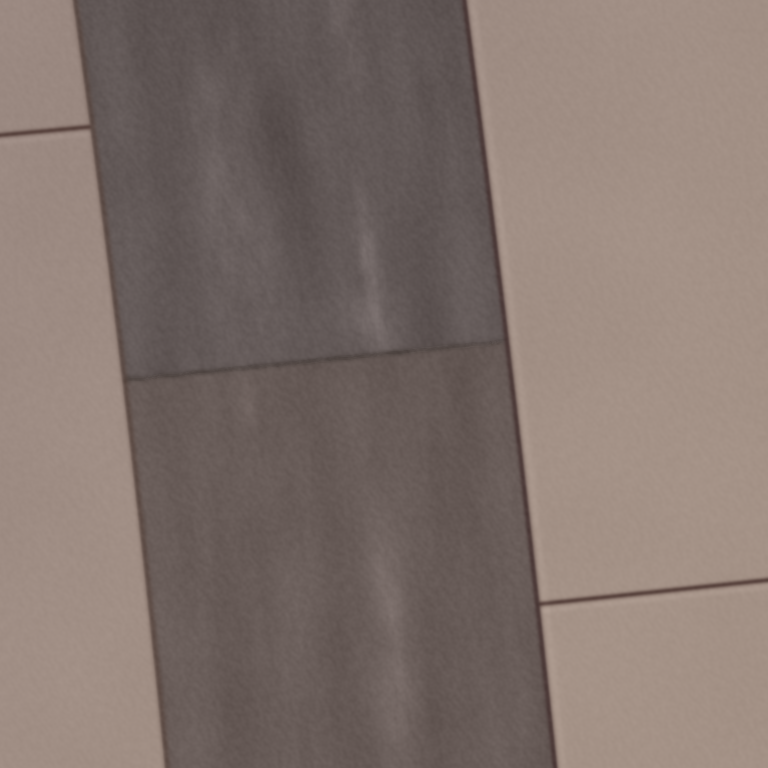
Reproduce this texture procedurally as a three.js fragment shader.

```glsl
// Floor of pale stone tiles crossed by a slanted band of dark, streaked slate.
// Gently bowed lines bound the band, thin grooves part the tiles, and
// stretched gradient noise gives the streaks, mottling and fine grain.
varying vec2 vUv;

vec2 hashGradient(vec2 cell) {
  vec3 h = fract(cell.xyx * vec3(0.1031, 0.1030, 0.0973));
  h += dot(h, h.yzx + 33.33);
  float angle = 6.2832 * fract((h.x + h.y) * h.z);
  return vec2(cos(angle), sin(angle));
}

float gradientNoise(vec2 p) {
  vec2 i = floor(p), f = fract(p);
  vec2 w = f * f * f * (f * (f * 6.0 - 15.0) + 10.0);
  vec2 e = vec2(1.0, 0.0);
  float a = dot(hashGradient(i), f);
  float b = dot(hashGradient(i + e), f - e);
  float c = dot(hashGradient(i + e.yx), f - e.yx);
  float d = dot(hashGradient(i + 1.0), f - 1.0);
  return mix(mix(a, b, w.x), mix(c, d, w.x), w.y);
}

float fbm(vec2 p) {
  float sum = 0.0, amp = 0.6;
  for (int i = 0; i < 4; i++) {
    sum += amp * gradientNoise(p);
    p = mat2(1.6, 1.2, -1.2, 1.6) * p + 7.3;
    amp *= 0.5;
  }
  return sum;
}

// Soft bell around zero
float bell(float d, float width) {
  return exp(-d * d / (width * width));
}

// Soft patch centred on c
float patchAt(vec2 p, vec2 c, vec2 size) {
  vec2 q = (p - c) / size;
  return exp(-dot(q, q));
}

void main() {
  vec2 p = vUv;

  // Band borders and tile joints
  float bow = p.y * (1.0 - p.y);
  float leftEdge = 0.216 - 0.120 * p.y + 0.020 * bow;
  float rightEdge = 0.724 - 0.1185 * p.y + 0.012 * bow;
  float fromLeft = p.x - leftEdge;
  float fromRight = p.x - rightEdge;
  float wobble = 0.002 * gradientNoise(vec2(p.x * 45.0, 2.0));
  float bandJoint = p.y - (0.505 + 0.101 * (p.x - 0.161)) + wobble;
  float leftJoint = p.y - (0.824 + 0.092 * p.x);
  float rightJoint = p.y - (0.2135 + 0.105 * (p.x - 0.703));
  float inBand = smoothstep(-0.003, 0.003, fromLeft)
               * (1.0 - smoothstep(-0.003, 0.003, fromRight));

  // Pale tiles, warmer towards the lower right
  vec3 pale = mix(vec3(0.605, 0.535, 0.505), vec3(0.642, 0.570, 0.525),
                  smoothstep(-0.1, 0.9, 0.55 * p.x + 0.45 * (1.0 - p.y)));
  pale += 0.022 * fbm(p * 4.0 + 11.0);

  // Slate, cooler and darker above its joint
  float above = smoothstep(-0.004, 0.004, bandJoint);
  vec3 slate = mix(vec3(0.405, 0.357, 0.342), vec3(0.378, 0.340, 0.334), above);
  vec2 along = vec2(fromLeft, p.y);
  slate += 0.06 * fbm(along * vec2(15.0, 2.6) + vec2(0.0, 9.0 * above));
  slate += 0.025 * fbm(p * 9.0 + 3.0);

  // Chalky veins running with the band
  float rough = 0.7 + 1.1 * fbm(along * vec2(45.0, 16.0));
  float vein = 0.07 * patchAt(along, vec2(0.350, 0.97), vec2(0.018, 0.10))
             + 0.10 * patchAt(along, vec2(0.338, 0.69), vec2(0.012, 0.07))
             + 0.09 * patchAt(along, vec2(0.338, 0.58), vec2(0.030, 0.05)) * above
             + 0.05 * patchAt(along, vec2(0.170, 0.72), vec2(0.045, 0.25)) * above
             + 0.07 * patchAt(along, vec2(0.161, 0.48), vec2(0.010, 0.03))
             + 0.06 * patchAt(along, vec2(0.315, 0.24), vec2(0.020, 0.09))
             + 0.06 * patchAt(along, vec2(0.312, 0.10), vec2(0.025, 0.09));
  slate += vec3(1.0, 0.96, 0.96) * vein * rough;
  slate -= 0.025 * patchAt(along, vec2(0.250, 0.75), vec2(0.035, 0.20));
  slate -= 0.020 * patchAt(along, vec2(0.385, 0.37), vec2(0.030, 0.09));

  // Groove between the slate tiles, fading to the right
  float groove = bell(bandJoint, 0.0042)
               * (0.75 + 0.7 * gradientNoise(vec2(p.x * 28.0, 5.0)))
               * (1.0 - 0.35 * smoothstep(0.55, 0.66, p.x));
  slate = mix(slate, vec3(0.270, 0.235, 0.220), 0.75 * groove);

  // Grooves between the pale tiles, each with a faint lit lip
  float paleJoint = p.x < 0.4 ? leftJoint : rightJoint;
  pale += 0.025 * bell(paleJoint + 0.009, 0.004);
  pale = mix(pale, vec3(0.320, 0.235, 0.215), 0.9 * bell(paleJoint, 0.0036));

  // Brown shadow lines along both borders
  vec3 color = mix(pale, slate, inBand);
  color += 0.025 * bell(fromRight - 0.010, 0.005);
  color = mix(color, vec3(0.340, 0.265, 0.235), 0.65 * bell(fromLeft - 0.002, 0.0045));
  color = mix(color, vec3(0.275, 0.200, 0.195), 0.85 * bell(fromRight + 0.001, 0.0040));

  // Fine slanted grain
  vec2 grainUv = mat2(0.8, -0.6, 0.6, 0.8) * p;
  float grain = gradientNoise(grainUv * vec2(150.0, 85.0))
              + 0.6 * gradientNoise(p * 210.0 + 17.0);
  color += grain * mix(0.014, 0.024, inBand);

  gl_FragColor = vec4(color, 1.0);
}
```
